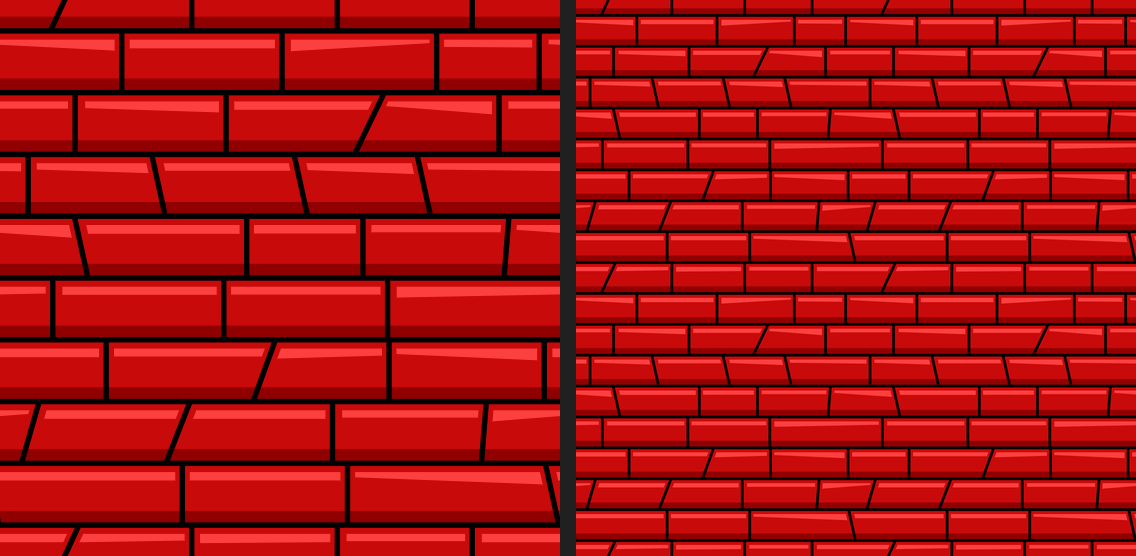
Left, the tile; right, the same tile 2 across and 2 down.
This pattern is drawn by a Shadertoy shader. Its source:

```glsl
const float ROWS = 9.0;
const float MORTAR_HALF = 0.044;    // lengths are in row heights
const float SHADE_TOP = 0.23;
const float GLOSS_TOP = 0.858;
const float GLOSS_THICKNESS = 0.128;

const vec3 MORTAR = vec3(0.008, 0.0, 0.004);
const vec3 BRICK = vec3(0.79, 0.04, 0.04);
const vec3 SHADE = vec3(0.57, 0.0, 0.0);
const vec3 GLOSS = vec3(0.99, 0.25, 0.25);

float random(vec2 cell, float salt) {
    return fract(sin(dot(cell, vec2(12.99, 78.23)) + salt * 37.7) * 4375.85);
}

// Coverage of a shape from its signed distance
float fill(float dist, float pixel) {
    return clamp(0.5 - dist / pixel, 0.0, 1.0);
}

// Two of the rows hold longer bricks
float bricksInRow(float row) {
    return abs(row - 2.5) == 1.5 ? 3.0 : 4.0;
}

// Upright, leaning left, barely leaning, or leaning right
float jointSlant(vec2 cell) {
    float kind = random(cell, 1.0);
    if (kind < 0.46) return 0.0;
    if (kind < 0.68) return -0.22;
    if (kind < 0.75) return 0.08;
    return mix(0.28, 0.52, random(cell, 2.0));
}

// Joint centre in x and its slant in y; the index wraps around the row
vec2 joint(float index, float row, float count, float width) {
    vec2 cell = vec2(mod(index, count), row);
    float phase = fract(0.42 + row * 4.0 / ROWS);
    float jitter = 0.3 * (random(cell, 3.0) - 0.5);
    return vec2((index + phase + jitter) * width / count, jointSlant(cell));
}

// Signed distance to the gloss strip, given distances to both side joints
float glossDistance(float toLeft, float toRight, float v, vec2 cell) {
    float tapered = step(0.5, random(cell, 4.0));
    float taper = tapered * 0.32 * (random(cell, 5.0) - 0.5);
    float along = toLeft / (toLeft + toRight);
    float thickness = GLOSS_THICKNESS + 0.03 * (random(cell, 6.0) - 0.5)
                    + taper * (along - 0.5);
    float ends = max(0.115 + 0.05 * random(cell, 7.0) - toLeft, 0.115 - toRight);
    return max(ends, max(v - GLOSS_TOP, GLOSS_TOP - thickness - v));
}

void mainImage(out vec4 fragColor, in vec2 fragCoord) {
    float pixel = ROWS / iResolution.y;
    float width = iResolution.x * pixel;
    vec2 p = fragCoord * pixel + vec2(0.0, 0.5);   // one row straddles the seam
    float row = mod(floor(p.y), ROWS);
    float v = fract(p.y);
    float count = bricksInRow(row);

    // Nearest joints on either side
    float toLeft = width;
    float toRight = width;
    float brick = 0.0;
    for (float i = -2.0; i <= count + 1.0; i++) {
        vec2 j = joint(i, row, count, width);
        float side = (p.x - j.x - j.y * (v - 0.5)) / sqrt(1.0 + j.y * j.y);
        if (side >= 0.0 && side < toLeft) {
            toLeft = side;
            brick = mod(i, count);
        }
        if (side < 0.0) toRight = min(toRight, -side);
    }

    // Brick face, lower shade, gloss, then mortar on top
    float gloss = glossDistance(toLeft, toRight, v, vec2(brick, row));
    float mortar = min(min(toLeft, toRight), min(v, 1.0 - v)) - MORTAR_HALF;
    vec3 color = mix(BRICK, SHADE, fill(v - SHADE_TOP, pixel));
    color = mix(color, GLOSS, fill(gloss, pixel));
    color = mix(color, MORTAR, fill(mortar, pixel));
    fragColor = vec4(color, 1.0);
}
```
